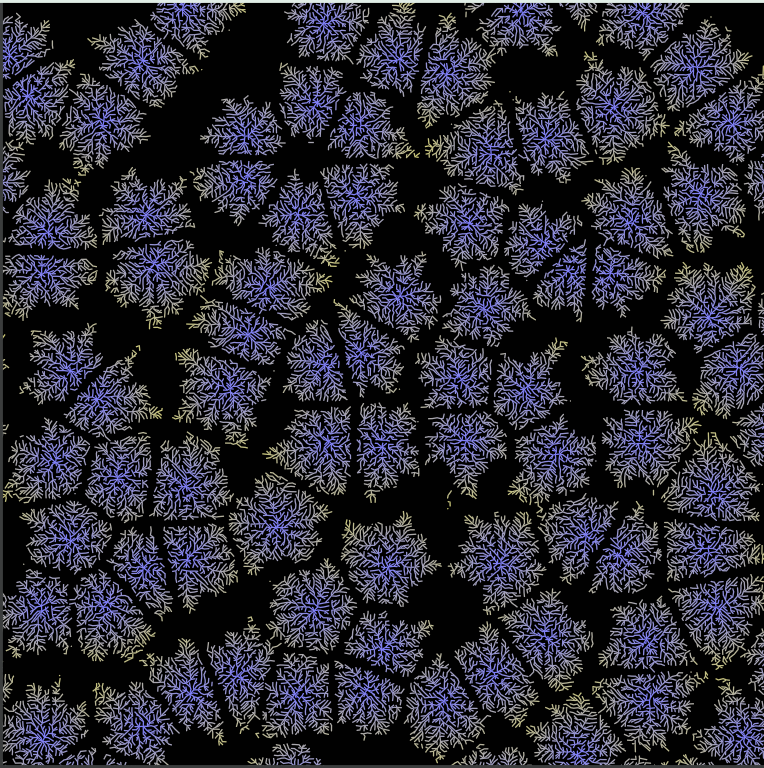
Write a Shadertoy shader that draws this pattern.

```glsl
const float SEED_GRID = 9.0;       // clusters across the canvas
const float TWIG_GRID = 212.0;     // twig nodes across the canvas
const float TWIG_JITTER = 0.55;
const float TWIG_HALF_WIDTH = 0.00085;
const float ROUGHNESS = 0.0034;    // random share of the growth cost
const float REACH = 0.064;         // growth cost at which twigs stop
const float REACH_SWELL = 0.016;
const float CLUSTER_GAP = 0.007;
const float FADE_RADIUS = 0.125;   // distance from core to tip colour
const float FRAME_WIDTH = 0.0038;
const float UNREACHED = 100.0;
const vec3 BACKGROUND = vec3(0.004);
const vec3 CORE_COLOR = vec3(0.48, 0.48, 1.0);
const vec3 TIP_COLOR = vec3(0.93, 0.91, 0.24);
const vec3 FRAME_DARK = vec3(0.23, 0.24, 0.24);
const vec3 FRAME_LIGHT = vec3(0.88, 0.93, 0.90);

vec2 hash2(vec2 p) {
    vec3 q = fract(vec3(p.xyx) * vec3(0.1031, 0.1030, 0.0973));
    q += dot(q, q.yzx + 33.33);
    return fract((q.xx + q.yz) * q.zy);
}

// Growth cost (x) and distance to the nearest core (y)
vec2 growth(vec2 p, float roughness) {
    vec2 cell = floor(p * SEED_GRID);
    float nearest = 9.0, second = 9.0;
    vec2 offset = vec2(0.0), phase = vec2(0.0);
    for (int y = -1; y <= 1; y++)
    for (int x = -1; x <= 1; x++) {
        vec2 id = cell + vec2(x, y);
        vec2 rnd = hash2(id + 71.0);
        vec2 toPoint = p - (id + 0.08 + 0.84 * rnd) / SEED_GRID;
        float d = length(toPoint);
        if (d < nearest) {
            second = nearest;
            nearest = d;
            offset = toPoint;
            phase = rnd * 40.0;
        } else {
            second = min(second, d);
        }
    }

    // Layered sines carve the arms and the fjords between them
    float angle = atan(offset.y, offset.x + 1e-6);
    float arms = 0.20 * sin(5.0 * angle + phase.x + 25.0 * nearest)
               + 0.13 * sin(11.0 * angle + phase.y - 50.0 * nearest)
               + 0.10 * sin(3.0 * angle + phase.x + phase.y);
    float ripple = sin(p.x * 310.0 + 2.0 * sin(p.y * 170.0))
                 * sin(p.y * 290.0 + 2.0 * sin(p.x * 190.0));
    float cost = nearest * (1.0 + arms) + 0.0035 * ripple + ROUGHNESS * roughness;

    float swell = sin(p.x * 17.0 + 2.0 * sin(p.y * 11.0))
                * sin(p.y * 15.0 + 2.0 * sin(p.x * 9.0));
    bool stopped = cost > REACH + REACH_SWELL * swell
                || second - nearest < CLUSTER_GAP * (0.5 + roughness);
    return vec2(stopped ? UNREACHED : cost, nearest);
}

float segmentDistance(vec2 p, vec2 a, vec2 b) {
    vec2 ab = b - a;
    float t = clamp(dot(p - a, ab) / max(dot(ab, ab), 1e-6), 0.0, 1.0);
    return length(p - a - ab * t);
}

void mainImage(out vec4 fragColor, in vec2 fragCoord) {
    float pixel = 1.0 / iResolution.y;
    vec2 p = fragCoord * pixel;
    vec2 grid = p * TWIG_GRID;
    vec2 cell = floor(grid);

    // Jittered nodes around this point: position, cost, core distance
    vec4 nodes[25];
    for (int i = 0; i < 25; i++) {
        vec2 id = cell + vec2(i % 5 - 2, i / 5 - 2);
        vec2 pos = id + 0.5 + TWIG_JITTER * (hash2(id) - 0.5);
        nodes[i] = vec4(pos, growth(pos / TWIG_GRID, hash2(id + 37.0).x));
    }

    // Link each node to its steepest cheaper neighbour
    float twig = 9.0, coreDistance = 0.0;
    for (int j = 0; j < 9; j++) {
        int self = (j / 3 + 1) * 5 + j % 3 + 1;
        vec4 node = nodes[self];
        if (node.z >= UNREACHED) continue;
        vec2 parent = node.xy;
        float steepest = 0.0;
        for (int k = 0; k < 9; k++) {
            vec4 other = nodes[self + (k / 3 - 1) * 5 + k % 3 - 1];
            float slope = (node.z - other.z) / max(length(node.xy - other.xy), 0.1);
            if (slope > steepest) {
                steepest = slope;
                parent = other.xy;
            }
        }
        float d = segmentDistance(grid, node.xy, parent);
        if (d < twig) {
            twig = d;
            coreDistance = node.w;
        }
    }

    float cover = clamp((TWIG_HALF_WIDTH - twig / TWIG_GRID) / pixel + 0.5, 0.0, 1.0);
    vec3 twigColor = mix(CORE_COLOR, TIP_COLOR, clamp(coreDistance / FADE_RADIUS, 0.0, 1.0));
    vec3 color = mix(BACKGROUND, twigColor, cover);

    // Thin frame on the left, bottom and top
    float dark = clamp((FRAME_WIDTH - min(p.x, p.y)) / pixel + 0.5, 0.0, 1.0);
    float light = clamp((FRAME_WIDTH - (1.0 - p.y)) / pixel + 0.5, 0.0, 1.0);
    color = mix(color, FRAME_DARK, dark);
    color = mix(color, FRAME_LIGHT, light);
    fragColor = vec4(color, 1.0);
}
```
